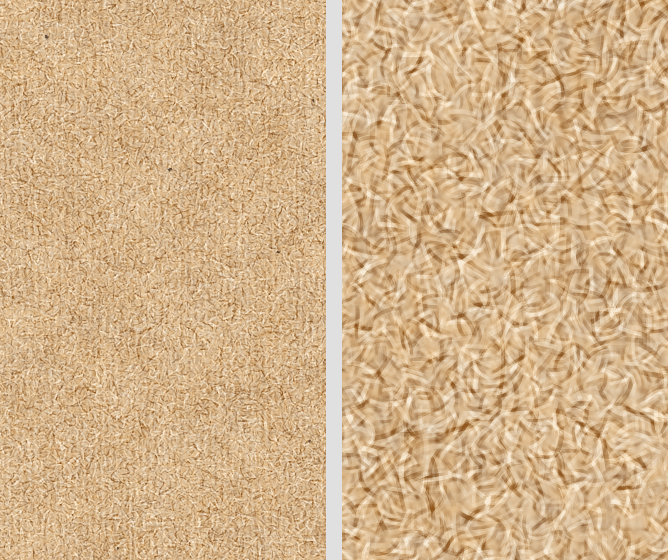
Left, the full canvas; right, a detail of the centre.
Give the GLSL for this texture, as a WebGL 1 fragment shader.

```glsl
precision highp float;
// Ribbed kraft paper: matted short fibres, faint vertical ribs and rare specks.
uniform vec2 u_resolution;

const float TAU = 6.2831853;
const float RIB_COUNT = 48.0;
const vec3 SHADE = vec3(0.62, 0.45, 0.28);
const vec3 KRAFT = vec3(0.845, 0.715, 0.55);
const vec3 CREAM = vec3(0.97, 0.88, 0.75);
const vec3 WARMTH = vec3(0.01, -0.02, -0.06);
const vec3 SOOT = vec3(0.27, 0.20, 0.15);
const vec3 BLUE_INK = vec3(0.18, 0.55, 0.62);

vec3 hash3(vec2 p) {
  vec3 q = fract(p.xyx * vec3(0.1031, 0.1030, 0.0973));
  q += dot(q, q.yxz + 33.33);
  return fract((q.xxy + q.yzz) * q.zyx);
}

vec2 rotate(vec2 p, float angle) {
  float c = cos(angle), s = sin(angle);
  return vec2(c * p.x + s * p.y, c * p.y - s * p.x);
}

float cornerSlope(vec2 cell, vec2 offset) {
  float angle = TAU * hash3(cell).x;
  return dot(vec2(cos(angle), sin(angle)), offset);
}

float gradientNoise(vec2 p) {
  vec2 i = floor(p), f = fract(p);
  vec2 u = f * f * f * (f * (f * 6.0 - 15.0) + 10.0);
  vec2 e = vec2(1.0, 0.0);
  float low = mix(cornerSlope(i, f), cornerSlope(i + e, f - e), u.x);
  float high = mix(cornerSlope(i + e.yx, f - e.yx), cornerSlope(i + e.xx, f - e.xx), u.x);
  return mix(low, high, u.y);
}

float band(float d, float halfWidth, float blur) {
  return 1.0 - smoothstep(halfWidth - blur, halfWidth + blur, abs(d));
}

// Curved strands, one per grid cell. Returns signed tone in x, coverage in y.
vec2 fibres(vec2 p, float halfWidth, float blur, float density, float seed) {
  vec2 home = floor(p);
  vec2 total = vec2(0.0);
  for (int j = -1; j <= 1; j++) {
    for (int i = -1; i <= 1; i++) {
      vec2 cell = home + vec2(float(i), float(j));
      vec3 place = hash3(cell + seed);
      vec3 style = hash3(cell + seed + 57.0);
      vec2 q = rotate(p - cell - place.xy, TAU * place.z);
      q.y += (style.x - 0.5) * 0.9 * q.x * q.x;
      float along = band(q.x, mix(0.4, 0.8, style.y), 0.15);
      float strand = band(q.y, halfWidth, blur);
      float shadow = band(q.y + 2.0 * halfWidth, halfWidth, blur);
      float present = step(fract(style.y * 17.0), density) * along;
      total += present * vec2((2.0 * style.z - 1.0) * (strand - 0.5 * shadow), strand);
    }
  }
  return total;
}

// Rough-edged specks: coverage in x, blue flag in y.
vec2 specks(vec2 p, float density, float blur) {
  vec2 cell = floor(p);
  vec3 place = hash3(cell + 211.0);
  vec3 style = hash3(cell + 307.0);
  vec2 q = rotate(fract(p) - mix(vec2(0.2), vec2(0.8), place.xy), TAU * style.x);
  float radius = mix(0.02, 0.05, style.y) * (1.0 + 0.6 * gradientNoise(p * 25.0));
  float d = length(q * vec2(0.75, 1.2)) - radius;
  float cover = 1.0 - smoothstep(-blur, blur, d);
  return vec2(cover * step(place.z, density), step(0.72, style.z));
}

float ribs(vec2 p) {
  float wobble = 0.4 * gradientNoise(p * vec2(18.0, 14.0));
  float strength = 0.8 + 1.1 * gradientNoise(p * vec2(24.0, 30.0) + 9.0);
  return strength * sin(TAU * (RIB_COUNT * p.x + wobble));
}

vec3 paperColour(float tone, float warmth) {
  float t = clamp(tone, -0.15, 1.05);
  vec3 c = t < 0.5 ? mix(SHADE, KRAFT, t * 2.0) : mix(KRAFT, CREAM, t * 2.0 - 1.0);
  return c + WARMTH * warmth;
}

void main() {
  vec2 p = gl_FragCoord.xy / u_resolution.x;
  float pixel = 1.0 / u_resolution.x;

  // Ribs, broad mottling and fine grain
  float tone = 0.5 + 0.075 * ribs(p);
  tone += 0.10 * gradientNoise(p * 5.0) + 0.10 * gradientNoise(p * 17.0 + 4.0);
  tone += 0.20 * gradientNoise(p * vec2(85.0, 48.0)) + 0.22 * gradientNoise(p * 140.0);
  float warmth = 1.3 * gradientNoise(p * 60.0 + 31.0) + 0.5 * gradientNoise(p * 9.0 + 13.0);

  // Overlapping mats of short fibres, each turned to hide its grid
  for (int layer = 0; layer < 6; layer++) {
    float n = float(layer);
    float scale = 42.0 + 5.0 * n;
    vec2 q = rotate(p, 1.1 * n) * scale + 19.0 * n;
    float mat = fibres(q, 0.11, 0.6 * pixel * scale, 1.0, 31.0 * n).x;
    tone += 0.26 * mat;
    warmth -= 0.35 * mat;
  }

  // Sparse long brown strands
  float strand = fibres(p * 13.0, 0.028, 8.0 * pixel, 0.22, 401.0).y;
  tone -= 0.22 * min(strand, 1.0);
  warmth += 0.4 * min(strand, 1.0);

  vec3 colour = paperColour(tone, warmth);
  vec2 speck = specks(p * 9.0, 0.07, 5.0 * pixel);
  colour = mix(colour, mix(SOOT, BLUE_INK, speck.y), 0.8 * speck.x);
  gl_FragColor = vec4(clamp(colour, 0.0, 1.0), 1.0);
}
```
